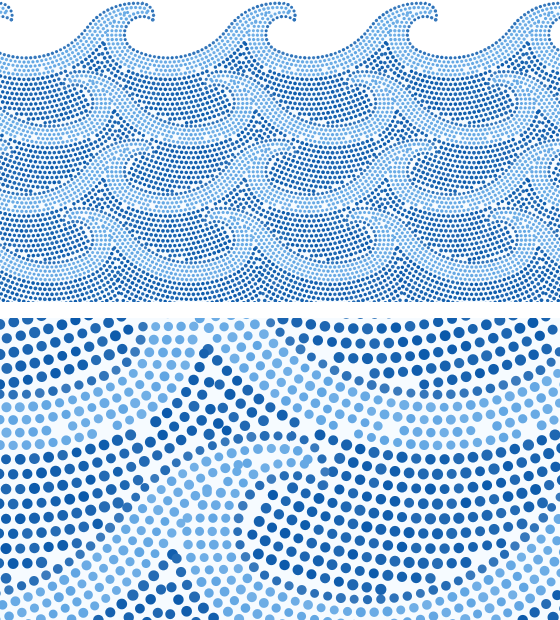
Top: the whole. Bottom: its middle third, enlarged.
Reproduce this pattern procedurally as a Shadertoy shader.

```glsl
const float CANVAS_WIDTH = 768.0;   // design units across the canvas
const float PERIOD = 194.0;         // wave length
const float ROW_STEP = 93.7;        // drop from one row of waves to the next
const int ROWS = 4;
const float SHIFT = 230.0;          // trough position, plain rows
const float MIRROR_SHIFT = 68.0;    // trough position, mirrored rows
const float CREST_TOP = 2.0;

// Tangent arcs of one wave, y pointing down: curl, trough, crest, head
const vec2 CURL_C = vec2(-35.0, 47.0);
const vec2 TROUGH_C = vec2(0.0, -25.6);
const vec2 CREST_C = vec2(150.0, 87.0);
const vec2 HEAD_C = vec2(157.0, 22.0);
const float CURL_R = 22.0, TROUGH_R = 102.6, CREST_R = 84.9, HEAD_R = 20.0;
const float CURL_TURN = -0.449, RISE_TURN = 0.927, HEAD_TURN = 0.107, TIP_TURN = 2.12;
const float HEAD_REACH = 32.0, TIP_X = 18.0;

// Dot layout
const float BAND_ROWS = 5.0;
const float BAND_START = 2.4, BAND_PITCH = 5.8, BAND_STEP = 6.1, BAND_DOT = 2.15;
const float DEEP_START = 32.0, DEEP_PITCH = 6.8, DEEP_STEP = 6.5, DEEP_DOT = 2.4;
const float SIZE_WEAR = 0.14, TONE_WEAR = 0.12;

const vec3 SKY = vec3(1.0);
const vec3 FOAM = vec3(0.965, 0.985, 1.0);
const vec3 LIGHT_BLUE = vec3(0.38, 0.65, 0.89);
const vec3 EDGE_BLUE = vec3(0.14, 0.42, 0.71);
const vec3 DEEP_BLUE = vec3(0.04, 0.35, 0.67);

struct Arc {
    vec2 center;
    float radius, side;   // side: +1 depth grows outward, -1 inward
    float angle, start;
    vec2 base;            // arc length at start = base.x + base.y * depth
    float depth;
};

float hash(vec2 p) {
    vec3 q = fract(p.xyx * 0.1031);
    q += dot(q, q.yzx + 33.33);
    return fract((q.x + q.y) * q.z);
}

Arc makeArc(vec2 p, vec2 center, float radius, float side, float start, vec2 base) {
    vec2 v = p - center;
    return Arc(center, radius, side, atan(v.x, side * v.y), start, base,
               side * (length(v) - radius));
}

// Picks the arc of a single wave that governs a point
Arc locate(vec2 p) {
    vec2 t = p - TROUGH_C, c = p - CURL_C, b = p - CREST_C;
    float turn = atan(t.x, t.y);
    if (turn < CURL_TURN || (c.y < 0.0 && c.x < TIP_X)) {
        Arc curl = makeArc(p, CURL_C, CURL_R, 1.0, CURL_TURN, CURL_TURN * vec2(TROUGH_R, 1.0));
        if (curl.angle > 1.0) curl.angle -= 6.283185;
        return curl;
    }
    if (turn < RISE_TURN) return makeArc(p, TROUGH_C, TROUGH_R, 1.0, 0.0, vec2(0.0));
    vec2 rise = RISE_TURN * vec2(TROUGH_R, 1.0);
    if (atan(b.x, -b.y) < HEAD_TURN)
        return makeArc(p, CREST_C, CREST_R, -1.0, -RISE_TURN, rise);
    Arc head = makeArc(p, HEAD_C, HEAD_R, -1.0, HEAD_TURN,
                       rise + (HEAD_TURN + RISE_TURN) * vec2(CREST_R, -1.0));
    bool past = head.angle < 0.0 || head.angle > TIP_TURN;
    if (past || distance(p, HEAD_C) > HEAD_REACH) head.depth = 1e3;
    return head;
}

vec2 toRow(vec2 p, int row) {
    float x = row % 2 == 0 ? p.x - SHIFT : MIRROR_SHIFT - p.x;
    return vec2(x, p.y - ROW_STEP * float(row));
}

// Depth under the surface of a whole row, negative in the air
float rowDepth(vec2 q) {
    if (q.y < CREST_TOP) return q.y - CREST_TOP;
    float n = round(q.x / PERIOD), depth = 1e3;
    for (float k = -1.0; k <= 1.0; k++)
        depth = min(depth, locate(q - vec2((n + k) * PERIOD, 0.0)).depth);
    return depth;
}

bool hidden(vec2 p, int row) {
    for (int front = row + 1; front < ROWS; front++)
        if (rowDepth(toRow(p, front)) > -1.5) return true;
    return false;
}

// Paints the nearest dot of one wave, keeping only whole visible dots
void paintDot(inout vec3 color, vec2 p, int row, float n, float aa) {
    vec2 origin = vec2(n * PERIOD, 0.0), q = toRow(p, row);
    Arc arc = locate(q - origin);
    if (arc.depth > 900.0 || arc.depth < -4.0) return;
    float line = clamp(round((arc.depth - BAND_START) / BAND_PITCH), 0.0, BAND_ROWS - 1.0);
    float depth = BAND_START + line * BAND_PITCH;
    bool deep = arc.depth > 0.5 * (BAND_START + (BAND_ROWS - 1.0) * BAND_PITCH + DEEP_START);
    if (deep) {
        line = max(round((arc.depth - DEEP_START) / DEEP_PITCH), 0.0);
        depth = DEEP_START + line * DEEP_PITCH;
        line += BAND_ROWS;
    }
    float radius = arc.radius + arc.side * depth;
    if (radius < 2.0) return;

    float pitch = deep ? DEEP_STEP : BAND_STEP;
    float along = arc.base.x + arc.base.y * depth + radius * (arc.angle - arc.start);
    float index = round(along / pitch + 0.5 * mod(line, 2.0)) - 0.5 * mod(line, 2.0);
    float angle = arc.angle + (index * pitch - along) / radius;
    vec2 dotPos = origin + arc.center + radius * vec2(sin(angle), arc.side * cos(angle));

    float rnd = hash(vec2(index * 2.0 + n * 37.0 + 400.0, line + float(row) * 53.0));
    float size = (deep ? DEEP_DOT : BAND_DOT) * (1.0 + SIZE_WEAR * (rnd - 0.5));
    float cover = clamp((size - distance(q, dotPos)) / aa + 0.5, 0.0, 1.0);
    if (cover <= 0.0 || rowDepth(dotPos) < depth - 0.4) return;
    if (hidden(p + (dotPos - q) * vec2(row % 2 == 0 ? 1.0 : -1.0, 1.0), row)) return;

    vec3 ink = deep ? DEEP_BLUE : (line < 0.5 ? EDGE_BLUE : LIGHT_BLUE);
    ink = mix(ink, FOAM, TONE_WEAR * fract(rnd * 7.0));
    color = mix(color, ink, cover);
}

void mainImage(out vec4 fragColor, in vec2 fragCoord) {
    float aa = CANVAS_WIDTH / iResolution.x;
    vec2 p = vec2(fragCoord.x, iResolution.y - fragCoord.y) * aa;
    vec3 color = mix(SKY, FOAM, clamp(rowDepth(toRow(p, 0)) / aa + 0.5, 0.0, 1.0));
    for (int row = 0; row < ROWS; row++) {
        vec2 q = toRow(p, row);
        if (q.y < 0.0) break;
        float n = round(q.x / PERIOD);
        for (float k = -1.0; k <= 1.0; k++) paintDot(color, p, row, n + k, aa);
    }
    fragColor = vec4(color, 1.0);
}
```
